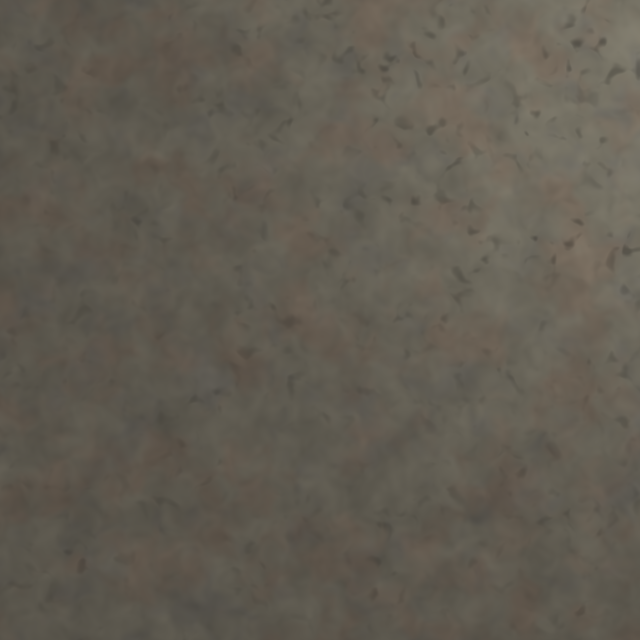
Give the GLSL for this texture, as a three.js fragment shader.

```glsl
varying vec2 vUv;

// Lighting
const vec3 SHADE_COLOR = vec3(0.351, 0.331, 0.297);
const vec3 GLOW_COLOR = vec3(0.475, 0.452, 0.404);
const vec2 GLOW_CENTER = vec2(1.04, 0.88);
const float GLOW_FALLOFF = 3.0;

// Stain tints, multiplied over the lit base
const vec3 BROWN_TINT = vec3(1.020, 0.972, 0.950);
const vec3 SLATE_TINT = vec3(0.955, 0.960, 0.995);
const vec3 OLIVE_TINT = vec3(0.995, 1.010, 0.998);

// Feature frequencies, in cells across the canvas
const float STAIN_SCALE = 9.0;
const float MOTTLE_SCALE = 14.0;
const float SPECK_SCALE = 46.0;
const float CLUSTER_SCALE = 10.0;
const float GRAIN_SCALE = 64.0;

// Strengths
const float MOTTLE_STRENGTH = 0.20;
const float GRAIN_STRENGTH = 0.035;
const float SPECK_SHADE = 0.12;
const float SPECK_GLOW = 0.27;
const float WARP = 0.014;

vec2 hashGradient(vec2 cell) {
  vec2 h = vec2(dot(cell, vec2(127.1, 311.7)), dot(cell, vec2(269.5, 183.3)));
  return 2.0 * fract(sin(h) * 43758.55) - 1.0;
}

float gradientNoise(vec2 p) {
  vec2 i = floor(p);
  vec2 f = p - i;
  vec2 u = f * f * f * (f * (f * 6.0 - 15.0) + 10.0);
  vec2 e = vec2(0.0, 1.0);
  float a = dot(hashGradient(i), f);
  float b = dot(hashGradient(i + e.yx), f - e.yx);
  float c = dot(hashGradient(i + e.xy), f - e.xy);
  float d = dot(hashGradient(i + e.yy), f - e.yy);
  return mix(mix(a, b, u.x), mix(c, d, u.x), u.y);
}

float fbm(vec2 p) {
  float sum = 0.0;
  float amplitude = 0.6;
  for (int octave = 0; octave < 3; octave++) {
    sum += amplitude * gradientNoise(p);
    p = mat2(0.8, 0.6, -0.6, 0.8) * p * 2.0 + 17.3;
    amplitude *= 0.7;
  }
  return sum;
}

void main() {
  // Slight warp breaks up the noise lattice
  vec2 p = vUv + WARP * vec2(gradientNoise(vUv * 28.0 + 3.1),
                             gradientNoise(vUv * 28.0 + 41.7));

  // Soft glow from the upper right
  vec2 toGlow = vUv - GLOW_CENTER;
  float glow = exp(-GLOW_FALLOFF * dot(toGlow, toGlow));
  vec3 color = mix(SHADE_COLOR, GLOW_COLOR, glow);

  // Blotchy brown, slate and olive stains
  float brown = smoothstep(-0.12, 0.34, fbm(p * STAIN_SCALE + 5.3));
  float slate = smoothstep(-0.05, 0.36, fbm(p * STAIN_SCALE * 1.3 + 61.9));
  color *= mix(OLIVE_TINT, BROWN_TINT, brown);
  color *= mix(vec3(1.0), SLATE_TINT, slate * (1.0 - 0.6 * brown));

  // Cloudy mottling and faint grain
  float mottle = fbm(p * MOTTLE_SCALE + 23.7);
  float grain = gradientNoise(p * GRAIN_SCALE + 9.2);
  color *= 1.0 + MOTTLE_STRENGTH * mottle + GRAIN_STRENGTH * grain;

  // Clustered dark specks, crisper in the light
  float cluster = smoothstep(-0.3, 0.3, gradientNoise(p * CLUSTER_SCALE + 87.4));
  float speckNoise = gradientNoise(p * SPECK_SCALE + 31.6)
                   + 0.6 * gradientNoise(p * SPECK_SCALE * 0.5 + 72.8)
                   + 0.3 * gradientNoise(p * SPECK_SCALE * 2.0 + 14.5);
  float speck = smoothstep(0.08, mix(0.65, 0.55, glow), speckNoise) * cluster;
  color *= 1.0 - mix(SPECK_SHADE, SPECK_GLOW, glow) * speck;

  gl_FragColor = vec4(color, 1.0);
}
```
